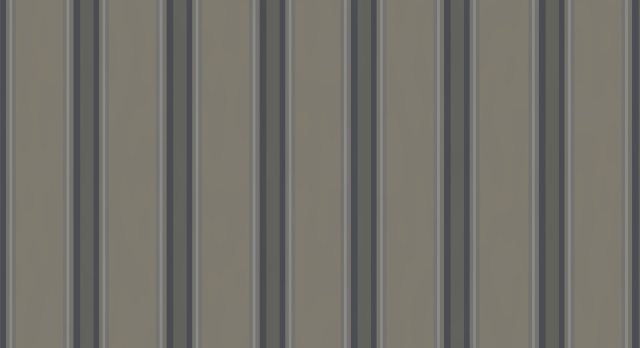
Write a Shadertoy shader that draws this pattern.

```glsl
// Vertical awning stripes: a wide taupe ground crossed by slate-edged bands.
// Each repeat layers antialiased bands around its centre line, and faint
// gradient noise gives the cloth a little unevenness.

const float REPEATS = 6.875;        // repeats across the canvas width
const float FIRST_CENTRE = -0.0725; // centre of stripe 0, in repeats

const vec3 TAUPE  = vec3(0.500, 0.480, 0.436);
const vec3 GREY   = vec3(0.455, 0.450, 0.430);
const vec3 SILVER = vec3(0.540, 0.540, 0.525);
const vec3 SLATE  = vec3(0.295, 0.302, 0.322);
const vec3 CORE   = vec3(0.385, 0.385, 0.362);

// Pseudo-random unit gradient for a lattice point
vec2 latticeGradient(vec2 cell) {
    float angle = 6.2832 * fract(sin(dot(cell, vec2(127.1, 311.7))) * 4375.5);
    return vec2(cos(angle), sin(angle));
}

float gradientNoise(vec2 p) {
    vec2 cell = floor(p), f = fract(p);
    vec2 blend = f * f * f * (f * (f * 6.0 - 15.0) + 10.0);
    vec2 right = vec2(1.0, 0.0), up = vec2(0.0, 1.0);
    float a = dot(latticeGradient(cell), f);
    float b = dot(latticeGradient(cell + right), f - right);
    float c = dot(latticeGradient(cell + up), f - up);
    float d = dot(latticeGradient(cell + 1.0), f - 1.0);
    return mix(mix(a, b, blend.x), mix(c, d, blend.x), blend.y);
}

// Box-filtered coverage of the interval from left to right
float band(float x, float left, float right, float pixel) {
    return clamp((x - left) / pixel + 0.5, 0.0, 1.0)
         - clamp((x - right) / pixel + 0.5, 0.0, 1.0);
}

// Stripes four and five sit slightly left of the even spacing
float stripeNudge(float index) {
    return -0.0197 * step(abs(index - 4.5), 0.6);
}

// One stripe group, x measured in repeats from its centre
vec3 stripeColour(float x, float pixel) {
    vec3 colour = TAUPE;
    colour = mix(colour, GREY, band(x, -0.251, 0.244, pixel));
    colour = mix(colour, SILVER, band(x, -0.213, -0.183, pixel));
    colour = mix(colour, SILVER, band(x, 0.1755, 0.203, pixel));
    colour = mix(colour, SLATE, band(x, -0.138, 0.137, pixel));
    return mix(colour, CORE, band(x, -0.066, 0.077, pixel));
}

void mainImage(out vec4 fragColor, in vec2 fragCoord) {
    vec2 p = fragCoord / iResolution.x;
    float pixel = REPEATS / iResolution.x;

    // Nearest stripe group and the offset from its centre
    float x = p.x * REPEATS - FIRST_CENTRE;
    float index = floor(x + 0.5);
    vec3 colour = stripeColour(x - index - stripeNudge(index), pixel);

    // Faint cloth unevenness
    colour += 0.006 * gradientNoise(p * vec2(40.0, 12.0));

    fragColor = vec4(colour, 1.0);
}
```
